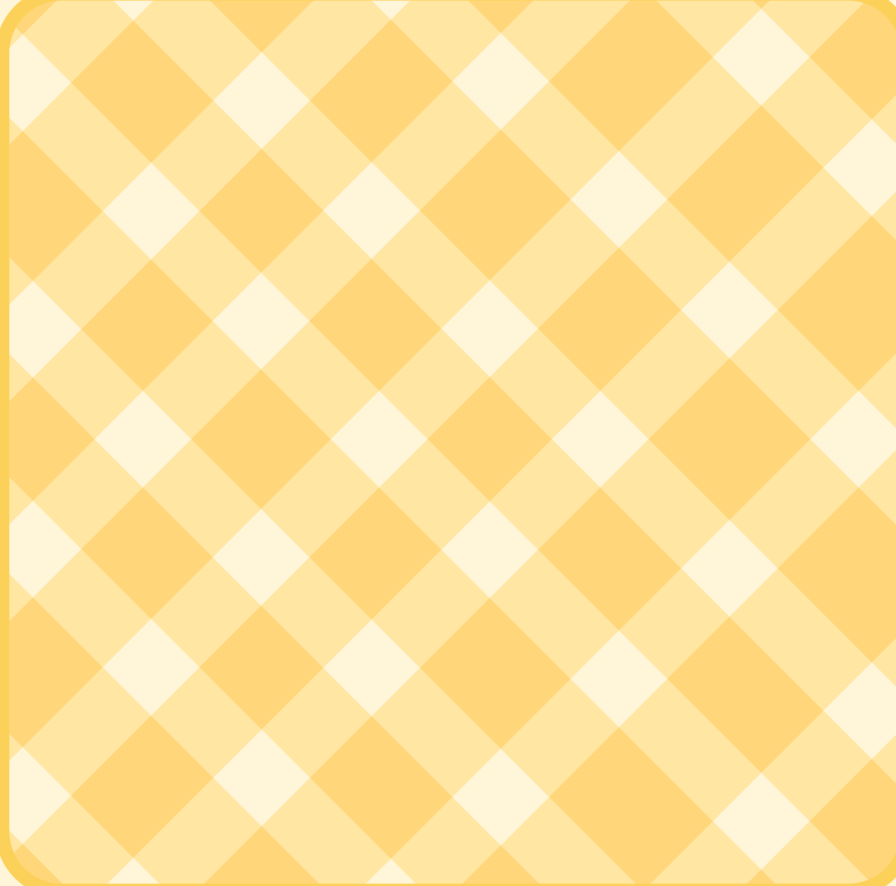
Reproduce this pattern procedurally as a Shadertoy shader.

```glsl
// Lengths are fractions of the canvas width
const vec3 BASE_GOLD = vec3(1.00, 0.84, 0.48);
const vec3 BAND_BUFF = vec3(1.00, 0.90, 0.64);
const vec3 CROSS_CREAM = vec3(1.00, 0.96, 0.85);
const vec3 FRAME_GOLD = vec3(0.99, 0.82, 0.35);

const float BAND_HALF = 0.054;      // measured along x
const float MIRROR_HEIGHT = 0.4987; // both band families mirror here
const int BAND_COUNT = 7;
const float BAND_AT[BAND_COUNT] = float[](
    -0.3724, -0.0859, 0.1595, 0.4232, 0.6699, 0.9583, 1.2760);

const vec2 FRAME_CENTER = vec2(0.5078, 0.4954);
const vec2 FRAME_HALF = vec2(0.4974, 0.4928);
const float FRAME_RADIUS = 0.0586;
const float FRAME_WIDTH = 0.0156;

// Coverage of a shape from its signed distance
float cover(float dist, float soft) {
    return 1.0 - smoothstep(-soft, soft, dist);
}

float roundedBox(vec2 p, vec2 halfSize, float radius) {
    vec2 q = abs(p) - halfSize + radius;
    return length(max(q, 0.0)) + min(max(q.x, q.y), 0.0) - radius;
}

// Unevenly spaced parallel bands along one diagonal
float bands(float t, float soft) {
    float nearest = 10.0;
    for (int i = 0; i < BAND_COUNT; i++) {
        nearest = min(nearest, abs(t - BAND_AT[i]));
    }
    return cover(nearest - BAND_HALF, soft);
}

void mainImage(out vec4 fragColor, in vec2 fragCoord) {
    vec2 uv = fragCoord / iResolution.x;
    float pixel = 1.0 / iResolution.x;

    // Crossing diagonals: bare cloth, single band, overlap
    float height = uv.y - MIRROR_HEIGHT;
    float falling = bands(uv.x - height, 1.2 * pixel);
    float rising = bands(uv.x + height, 1.2 * pixel);
    vec3 color = mix(mix(BASE_GOLD, BAND_BUFF, falling),
                     mix(BAND_BUFF, CROSS_CREAM, falling), rising);

    // Rounded frame, with cream beyond its corners
    float edge = roundedBox(uv - FRAME_CENTER, FRAME_HALF, FRAME_RADIUS);
    color = mix(FRAME_GOLD, color, cover(edge, 0.8 * pixel));
    color = mix(CROSS_CREAM, color, cover(edge - FRAME_WIDTH, 0.8 * pixel));

    fragColor = vec4(color, 1.0);
}
```
